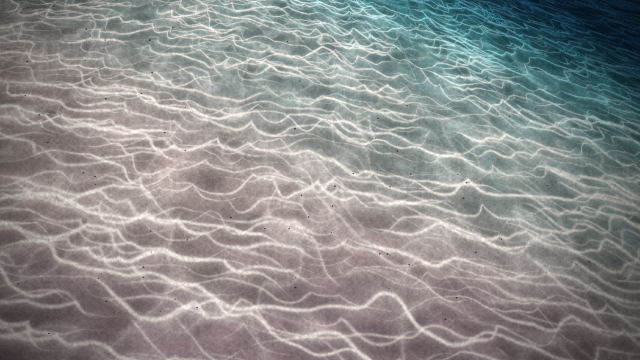
Give the GLSL for this texture, as a Shadertoy shader.

```glsl
const vec3 SAND_COLOR  = vec3(0.60, 0.54, 0.53);
const vec3 MAUVE_COLOR = vec3(0.47, 0.40, 0.42);
const vec3 GREEN_COLOR = vec3(0.47, 0.54, 0.53);
const vec3 TEAL_COLOR  = vec3(0.13, 0.38, 0.41);
const vec3 DEEP_COLOR  = vec3(0.03, 0.13, 0.21);
const vec3 LIGHT_COLOR = vec3(1.00, 0.97, 0.94);
const float HORIZON = 1.5;        // height at which the sea floor vanishes
const float TILT = 0.16;          // fall of the floor towards the right
const float RIPPLE_SCALE = 1.6;
const float LINE_WIDTH = 0.0029;
const float GLOW_WIDTH = 0.017;
const float WARP = 0.15;
const float EXPOSURE = 1.75;
const float MOTTLE = 0.42;
const float NET_LIGHT = 0.20;
const float GRAIN = 0.12;
const float VIGNETTE = 0.62;

float hash(vec2 p) {
    return fract(sin(dot(p, vec2(127.1, 311.7))) * 43758.5453);
}

float noise(vec2 p) {
    vec2 i = floor(p), f = fract(p);
    f = f * f * f * (f * (f * 6.0 - 15.0) + 10.0);
    return mix(mix(hash(i), hash(i + vec2(1, 0)), f.x),
               mix(hash(i + vec2(0, 1)), hash(i + vec2(1, 1)), f.x), f.y);
}

float fbm(vec2 p) {
    float sum = 0.0, amp = 0.5;
    for (int i = 0; i < 4; i++) {
        sum += amp * noise(p);
        p = mat2(1.6, 1.2, -1.2, 1.6) * p + 7.3;
        amp *= 0.5;
    }
    return sum / 0.9375;
}

// Broken, scalloped lines of focused light with a softer glow below
float caustic(vec2 q, float freq, float near) {
    float warp = 0.9 * noise(q * vec2(3.6, 2.8)) + 0.4 * noise(q * vec2(9.0, 6.0))
               + abs(noise(q * vec2(5.5, 2.0) + 4.7) - 0.5);
    float phase = freq * (q.y + WARP * warp);
    float slope = length(vec2(dFdx(phase), dFdy(phase))) * iResolution.y;
    float offset = fract(phase) - 0.5;
    float d = offset / max(slope, 0.9 * freq / near);
    float strength = smoothstep(0.25, 0.9, noise(vec2(q.x * 2.8, floor(phase) * 5.3)));
    float width = max(LINE_WIDTH * near * mix(0.5, 1.6, strength), 0.6 / iResolution.y);
    float core = exp(-d * d / (width * width));
    float glow = exp(-abs(d) / (GLOW_WIDTH * near * (d < 0.0 ? 1.0 : 0.45)));
    return strength * (core + 0.3 * glow) * (1.0 - 4.0 * offset * offset);
}

// Small dark bits scattered on the sand
float specks(vec2 p) {
    vec2 g = p * 32.0, id = floor(g);
    vec2 center = 0.2 + 0.6 * vec2(hash(id + 3.1), hash(id + 8.7));
    float radius = mix(0.02, 0.08, hash(id + 5.9));
    float dist = length((fract(g) - center) * vec2(0.8, 1.0));
    return step(0.95, hash(id)) * (1.0 - smoothstep(radius * 0.4, radius + 0.04, dist));
}

void mainImage(out vec4 fragColor, in vec2 fragCoord) {
    vec2 p = fragCoord / iResolution.y;

    // Sea floor in perspective
    float near = HORIZON - p.y - TILT * p.x;
    vec2 q = RIPPLE_SCALE * vec2((p.x - 0.9) / near, -log(near));

    // Water colour over distance
    float far = p.y + 0.45 * p.x;
    vec3 color = mix(MAUVE_COLOR, SAND_COLOR, smoothstep(0.0, 0.5, p.y));
    color = mix(color, GREEN_COLOR, smoothstep(0.75, 1.2, far));
    color = mix(color, TEAL_COLOR, smoothstep(1.2, 1.6, far));
    color = mix(color, DEEP_COLOR, smoothstep(1.45, 1.7, far));

    // Soft patches of shade and a faint net of light
    float cloud = fbm(q * vec2(4.0, 6.0) + 2.0);
    color *= 1.0 + MOTTLE * (cloud - 0.47);
    color *= 1.0 + 0.28 * (noise(q * vec2(9.0, 13.0) + 31.0) - 0.5);
    vec2 bend = vec2(noise(q * 6.0), noise(q * 6.0 + 19.0));
    float net = 1.0 - abs(2.0 * noise(q * vec2(5.0, 8.0) + 1.6 * bend + 53.0) - 1.0);
    float light = NET_LIGHT * pow(net, 5.0);

    // Layers of light, then a few slanted streaks
    for (int i = 0; i < 4; i++) {
        float k = float(i);
        light += (0.85 - 0.15 * k) * caustic(q + k * vec2(5.3, 9.1), 5.5 + 2.5 * k, near);
    }
    vec2 slanted = mat2(0.82, 0.57, -0.57, 0.82) * q + 17.0;
    light += 0.5 * smoothstep(0.42, 0.65, cloud) * caustic(slanted, 7.0, near);

    float murk = smoothstep(1.2, 1.7, far);
    vec3 lightColor = mix(LIGHT_COLOR, color * 1.9 + 0.06, murk);
    color = mix(color, lightColor, 1.0 - exp(-EXPOSURE * light));

    // Specks, grain and dark corners
    color *= 1.0 - 0.5 * specks(p) * (1.0 - murk);
    color *= 1.0 + GRAIN * (noise(p * 230.0) + noise(p * 120.0 + 11.0) - 1.0);
    float edge = length((p - vec2(0.85, 0.54)) * vec2(0.95, 1.0));
    color *= 1.0 - VIGNETTE * smoothstep(0.42, 1.15, edge);

    fragColor = vec4(clamp(color, 0.0, 1.0), 1.0);
}
```
